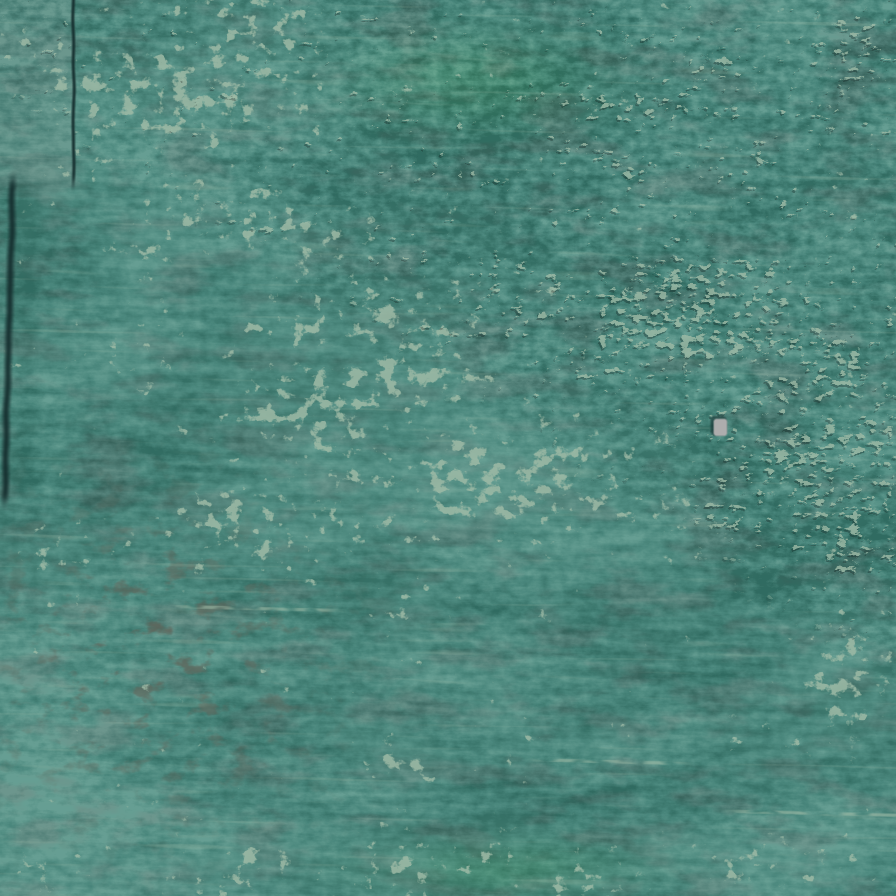
Reproduce this texture procedurally as a WebGL 1 fragment shader.

```glsl
precision highp float;
uniform vec2 u_resolution;

// Colours
const vec3 DEEP_TEAL = vec3(0.19, 0.42, 0.38);
const vec3 TEAL = vec3(0.285, 0.525, 0.485);
const vec3 PALE_TEAL = vec3(0.40, 0.62, 0.575);
const vec3 CHIP_COLOR = vec3(0.62, 0.73, 0.65);
const vec3 RUST = vec3(0.37, 0.38, 0.34);
const vec3 SEAM_COLOR = vec3(0.08, 0.18, 0.18);
const vec3 NAIL_COLOR = vec3(0.68);
const vec3 GREY_SHIFT = vec3(0.025, -0.035, -0.025);
const vec3 GREEN_SHIFT = vec3(0.0, 0.025, -0.025);
// Scales in cycles per canvas, and strengths
const vec2 BROAD_SCALE = vec2(3.0, 6.0);
const vec2 STREAK_SCALE = vec2(10.0, 85.0);
const vec2 GRAIN_SCALE = vec2(65.0, 95.0);
const vec2 CHIP_SCALE = vec2(52.0, 60.0);
const vec2 FLECK_SCALE = vec2(75.0, 135.0);
const float BROAD_AMOUNT = 0.45;
const float STREAK_AMOUNT = 0.42;
const float GRAIN_AMOUNT = 0.62;
const float CHIP_OPACITY = 0.85;
const float BRUSH_SLOPE = 0.025;
const vec2 RELIEF_OFFSET = vec2(0.0015, 0.0025);
const vec2 NAIL_POS = vec2(0.804, 0.523);

vec2 gradientAt(vec2 cell) {
  vec3 q = fract(cell.xyx * vec3(0.1031, 0.1030, 0.0973));
  q += dot(q, q.yzx + 33.33);
  float angle = 6.2832 * fract((q.x + q.y) * q.z);
  return vec2(cos(angle), sin(angle));
}
float noise(vec2 p) {
  vec2 i = floor(p), f = fract(p), e = vec2(1.0, 0.0);
  vec2 u = f * f * f * (f * (f * 6.0 - 15.0) + 10.0);
  float low = mix(dot(gradientAt(i), f), dot(gradientAt(i + e), f - e), u.x);
  float high = mix(dot(gradientAt(i + e.yx), f - e.yx), dot(gradientAt(i + 1.0), f - 1.0), u.x);
  return mix(low, high, u.y);
}
float fbm(vec2 p) {
  float sum = 0.0, amp = 1.0;
  for (int i = 0; i < 4; i++) {
    sum += amp * noise(p);
    p = p * 2.03 + 17.3;
    amp *= 0.5;
  }
  return sum;
}
float blob(vec2 p, float x, float y, float rx, float ry) {
  vec2 d = (p - vec2(x, y)) / vec2(rx, ry);
  return exp(-dot(d, d));
}
float band(float x, float from, float to, float soft) {
  return smoothstep(from - soft, from + soft, x) * (1.0 - smoothstep(to - soft, to + soft, x));
}
float seam(vec2 p, float x, float halfWidth, float from, float to) {
  float d = abs(p.x - x + 0.002 * noise(vec2(3.0, p.y * 25.0)));
  return (1.0 - smoothstep(0.0, halfWidth, d)) * band(p.y, from, to, 0.012);
}
float scratch(vec2 p, float x, float y, float len) {
  float ragged = smoothstep(-0.35, 0.25, noise(p * vec2(50.0, 150.0)));
  return (1.0 - smoothstep(0.0006, 0.003, abs(p.y - y))) * ragged * band(p.x, x, x + len, 0.02);
}
// Zones where the paint has worn through
float wear(vec2 p) {
  float w = blob(p, 0.20, 0.91, 0.14, 0.13) + 0.4 * blob(p, 0.27, 0.74, 0.10, 0.06)
    + blob(p, 0.40, 0.59, 0.16, 0.10) + 0.8 * blob(p, 0.58, 0.45, 0.18, 0.08)
    + 0.8 * blob(p, 0.28, 0.41, 0.11, 0.05) + 0.8 * blob(p, 0.95, 0.22, 0.07, 0.09)
    + 0.6 * blob(p, 0.50, 0.03, 0.40, 0.04) + 0.7 * blob(p, 0.46, 0.155, 0.05, 0.025)
    + 0.6 * blob(p, 0.03, 0.39, 0.07, 0.03);
  return clamp(w + 0.08 + 0.8 * fbm(p * vec2(10.0, 14.0)), 0.0, 1.0);
}
float flecks(vec2 p, float amount) {
  float limit = mix(0.65, 0.06, amount);
  return smoothstep(limit, limit + 0.22, fbm(p * FLECK_SCALE));
}

void main() {
  vec2 p = gl_FragCoord.xy / u_resolution;
  vec2 brushed = vec2(p.x, p.y + BRUSH_SLOPE * p.x);
  float rough = smoothstep(-0.04, 0.06, p.y + 0.65 * p.x - 0.89);
  // Brushed paint
  float tone = 0.47 + BROAD_AMOUNT * fbm(brushed * BROAD_SCALE)
    + STREAK_AMOUNT * fbm(brushed * STREAK_SCALE)
    + GRAIN_AMOUNT * mix(0.65, 1.1, rough) * fbm(brushed * GRAIN_SCALE);
  float board = (1.0 - smoothstep(0.081, 0.085, p.x)) * smoothstep(0.78, 0.82, p.y);
  tone += 0.25 * board + 0.3 * blob(p, 0.03, 0.17, 0.12, 0.20);
  tone -= 0.3 * band(p.x, 0.015, 0.04, 0.012) * band(p.y, 0.45, 0.79, 0.02);
  float drag = p.y - 0.07 - 0.42 * (p.x - 0.5) * (p.x - 0.1);
  tone -= 0.25 * band(drag, -0.008, 0.008, 0.01) * smoothstep(0.4, 0.65, p.x);
  vec3 color = mix(DEEP_TEAL, TEAL, clamp(tone * 2.0, 0.0, 1.0));
  color = mix(color, PALE_TEAL, clamp(tone * 2.0 - 1.0, 0.0, 1.0));
  // Grey and green tints, rust
  float grey = smoothstep(-0.1, 0.5, fbm(brushed * vec2(12.0, 30.0) + 41.0));
  color += GREY_SHIFT * min(grey + 0.5 * board, 1.0);
  color += GREEN_SHIFT * (blob(p, 0.53, 0.91, 0.12, 0.05) + blob(p, 0.56, 0.03, 0.13, 0.03));
  float rust = smoothstep(0.1, 0.6, fbm(p * vec2(28.0, 45.0) + 9.0));
  color = mix(color, RUST, 0.8 * rust * blob(p, 0.17, 0.27, 0.18, 0.16));
  // Soft chips in a pale haze
  float worn = wear(p);
  float limit = mix(0.70, 0.04, worn);
  float chips = smoothstep(limit, limit + 0.28, fbm(brushed * CHIP_SCALE + 5.0));
  color = mix(color, PALE_TEAL, 0.3 * worn);
  color = mix(color, CHIP_COLOR, CHIP_OPACITY * chips);
  // Sharp raised flecks
  float zone = blob(p, 0.73, 0.65, 0.17, 0.06) + 0.8 * blob(p, 0.92, 0.49, 0.15, 0.14)
    + 0.4 * blob(p, 0.72, 0.84, 0.18, 0.07) + 0.3 * blob(p, 0.90, 0.94, 0.2, 0.08);
  float amount = clamp(zone + 0.08 + 0.8 * fbm(brushed * vec2(10.0, 26.0)), 0.0, 1.0);
  float raised = flecks(brushed, amount);
  color *= 1.0 - 0.25 * rough * flecks(brushed + RELIEF_OFFSET, amount) * (1.0 - raised);
  color = mix(color, CHIP_COLOR, 0.8 * rough * raised);
  // Scratches and seams
  float scratches = scratch(brushed, 0.20, 0.328, 0.17) + scratch(brushed, 0.60, 0.167, 0.16)
    + scratch(brushed, 0.82, 0.115, 0.2) + 0.4 * smoothstep(0.3, 0.6, noise(brushed * vec2(7.0, 140.0)));
  color = mix(color, CHIP_COLOR, 0.6 * min(scratches, 1.0));
  float seams = max(seam(p, 0.082, 0.0035, 0.795, 1.1),
    seam(p, 0.005 + 0.026 * (p.y - 0.44), 0.007, 0.44, 0.80));
  color = mix(color, SEAM_COLOR, 0.9 * seams);
  // Nail head and its shaded rim
  float rim = length(max(abs(p - NAIL_POS - vec2(-0.002, 0.002)) - vec2(0.004, 0.006), 0.0));
  float nail = length(max(abs(p - NAIL_POS) - vec2(0.004, 0.006), 0.0));
  color = mix(color, SEAM_COLOR, 0.6 - 0.6 * smoothstep(0.003, 0.007, rim));
  color = mix(color, NAIL_COLOR, 1.0 - smoothstep(0.002, 0.005, nail));
  gl_FragColor = vec4(color, 1.0);
}
```
